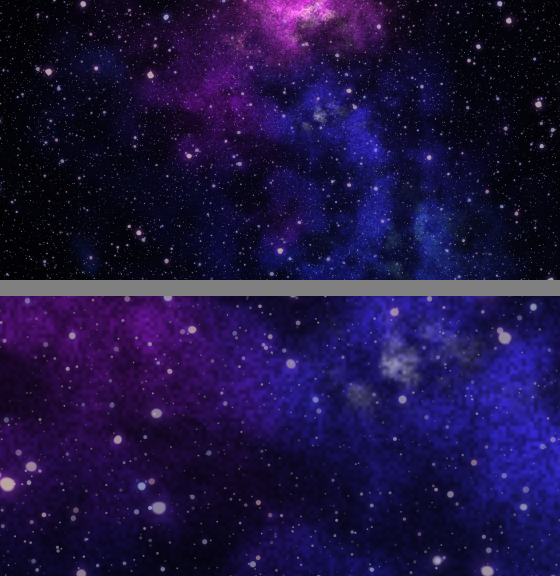
Top: the whole. Bottom: its middle third, enlarged.
A WebGL 2 fragment shader for this texture:

```glsl
#version 300 es
precision highp float;
// Deep-space starfield with magenta, violet and blue nebula clouds.

uniform vec2 u_resolution;
out vec4 fragColor;

// Integer hash: three random values in 0..1 for a cell and a seed
vec3 hash3(vec2 cell, int seed) {
    uvec3 v = uvec3(ivec3(ivec2(cell), seed)) * 1664525u + 1013904223u;
    v.x += v.y * v.z; v.y += v.z * v.x; v.z += v.x * v.y;
    v ^= v >> 16u;
    v.x += v.y * v.z; v.y += v.z * v.x; v.z += v.x * v.y;
    return vec3(v >> 8u) / 16777216.0;
}

float noise(vec2 p) {
    vec2 cell = floor(p), f = fract(p);
    f = f * f * (3.0 - 2.0 * f);
    float low = mix(hash3(cell, 7).x, hash3(cell + vec2(1, 0), 7).x, f.x);
    float high = mix(hash3(cell + vec2(0, 1), 7).x, hash3(cell + vec2(1, 1), 7).x, f.x);
    return mix(low, high, f.y);
}

float fbm(vec2 p) {
    float sum = 0.0, weight = 0.5;
    for (int i = 0; i < 5; i++) {
        sum += weight * noise(p);
        p = mat2(1.6, 1.2, -1.2, 1.6) * p + 13.7;
        weight *= 0.52;
    }
    return sum;
}

float glow(vec2 p, vec2 center, vec2 radius) {
    vec2 d = (p - center) / radius;
    return exp(-dot(d, d));
}

vec3 nebula(vec2 p) {
    // Warp the space so that the cloud borders become ragged
    vec2 q = p + 0.26 * (vec2(fbm(p * 5.0), fbm(p * 5.0 + 40.0)) - 0.5);
    float wisps = mix(0.4, 1.4, smoothstep(0.28, 0.72, fbm(p * 9.0 + 5.0)));
    float knots = smoothstep(0.4, 0.75, fbm(p * 22.0 + 90.0));

    // Blue clouds
    vec3 gas = vec3(0.02, 0.016, 0.12) * glow(q, vec2(1.2, 0.42), vec2(0.6, 0.52));
    gas += vec3(0.10, 0.07, 0.36) * glow(q, vec2(1.21, 0.6), vec2(0.27, 0.2));
    gas += vec3(0.05, 0.04, 0.20) * glow(q, vec2(1.36, 0.36), vec2(0.2, 0.16));
    gas += vec3(0.05, 0.07, 0.27) * glow(q, vec2(1.5, 0.1), vec2(0.3, 0.2));
    gas += vec3(0.02, 0.02, 0.14) * glow(q, vec2(1.05, 0.06), vec2(0.32, 0.16));
    gas += vec3(0.01, 0.01, 0.06) * glow(q, vec2(0.35, 0.6), vec2(0.4, 0.35));

    // Violet and magenta clouds
    gas += vec3(0.23, 0.02, 0.24) * glow(q, vec2(0.78, 0.58), vec2(0.17, 0.14));
    gas += vec3(0.11, 0.02, 0.13) * glow(q, vec2(0.66, 0.83), vec2(0.27, 0.2));
    gas += vec3(0.10, 0.02, 0.13) * glow(q, vec2(0.98, 0.24), vec2(0.1, 0.08));
    gas += vec3(0.54, 0.13, 0.50) * glow(q, vec2(1.13, 0.97), vec2(0.23, 0.13));

    // Small blue patches
    for (int i = 0; i < 9; i++) {
        vec3 h = hash3(vec2(i, 3), 21);
        gas += vec3(0.03, 0.05, 0.17) * h.z
             * glow(q, h.xy * vec2(1.1, 1.0), vec2(0.03 + 0.04 * h.z));
    }

    // Pale dusty cores
    vec3 cores = vec3(0.35, 0.42, 0.22) * glow(q, vec2(1.14, 0.92), vec2(0.09, 0.06));
    cores += vec3(0.40, 0.42, 0.22) * glow(q, vec2(1.18, 0.6), vec2(0.07, 0.05));
    cores += vec3(0.25, 0.12, 0.16) * glow(q, vec2(0.83, 0.82), vec2(0.07, 0.06));
    cores += vec3(0.05, 0.14, 0.25) * glow(q, vec2(0.9, 0.69), vec2(0.06, 0.04));
    cores += vec3(0.10, 0.18, 0.16) * glow(q, vec2(1.47, 0.14), vec2(0.2, 0.13));
    return vec3(0.012, 0.012, 0.036) + gas * wisps + cores * knots;
}

// Four star layers, from fine dust to a few large discs
vec3 addStars(vec3 color, vec2 p) {
    float pixel = 1.0 / u_resolution.y;
    float lumps = noise(p * 110.0) - 0.5;
    for (int layer = 0; layer < 4; layer++) {
        float size = float(layer);
        float cells = 110.0 * pow(0.36, size);
        float maxRadius = 0.0016 * pow(2.0, size);
        vec2 home = floor(p * cells);
        for (int k = 0; k < 9; k++) {
            vec2 cell = home + vec2(k % 3, k / 3) - 1.0;
            vec3 place = hash3(cell, layer * 2 + 50);
            vec3 kind = hash3(cell, layer * 2 + 51);
            if (place.z > 0.28) continue;
            float radius = maxRadius * mix(0.55, 1.15, kind.x * kind.x);
            float d = length(p - (cell + place.xy) / cells);
            d += lumps * radius * 0.45;
            float soft = max(radius * 0.3, 0.7 * pixel);
            float disc = 1.0 - smoothstep(radius - soft, radius + soft, d);
            float light = mix(0.12 + 0.6 * kind.y * kind.y, 0.95, size / 3.0);
            vec3 tint = mix(vec3(0.58, 0.62, 0.74), vec3(0.74, 0.66, 0.64), kind.z);
            vec3 halo = mix(vec3(0.10, 0.12, 0.30), vec3(0.26, 0.10, 0.28), kind.z);
            color += halo * (size / 3.0) * exp(-d * d / (radius * radius * 3.5));
            color = mix(color, tint, disc * light);
        }
    }
    return color;
}

void main() {
    vec2 p = gl_FragCoord.xy / u_resolution.y;
    vec3 color = nebula(p);

    // Fine grain and darker left and right ends
    color *= 0.72 + 0.56 * noise(p * 210.0);
    float side = abs(gl_FragCoord.x / u_resolution.x - 0.55);
    color *= 1.0 - 0.5 * smoothstep(0.25, 0.55, side);

    fragColor = vec4(min(addStars(color, p), 1.0), 1.0);
}
```
